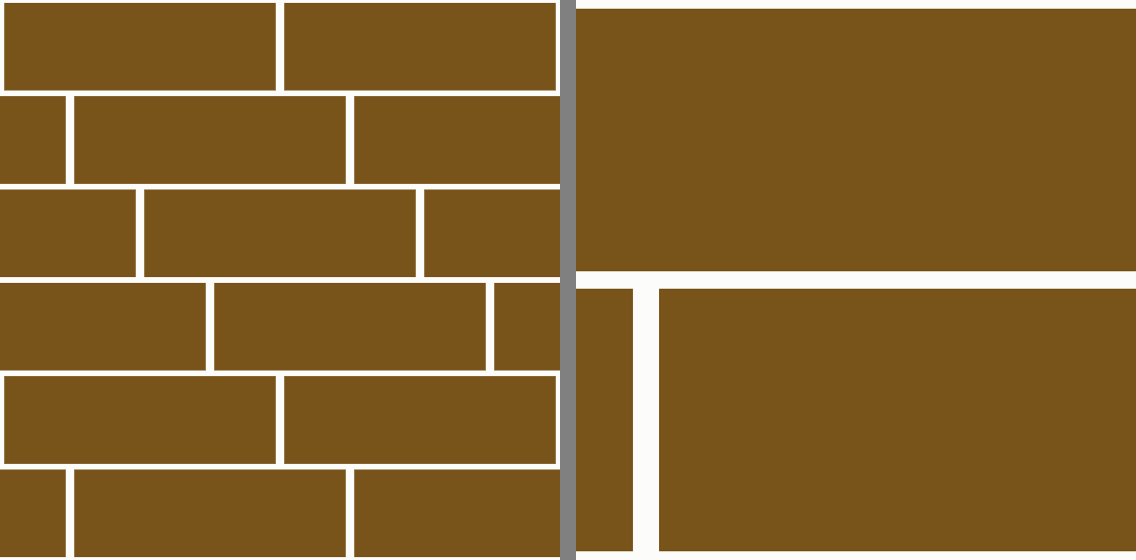
Left: the whole. Right: its middle third, enlarged.
This pattern is drawn by a WebGL 1 fragment shader. Its source:

```glsl
precision highp float;
// Flat brown brick wall with pale mortar: two bricks across, six courses down.
// Each course shifts a quarter brick to the right of the one above it, and a
// box distance gives the brick face, its hairline dark rim and the joints.

uniform vec2 u_resolution;

const vec2 BRICK_COUNT = vec2(2.0, 6.0);
const vec2 JOINT_WIDTH = vec2(1.0 / 64.0, 1.0 / 96.0);
const float COURSE_SHIFT = 0.25;
const float SHIFT_CYCLE = 4.0;
const float RIM_WIDTH = 0.0006;

const vec3 BRICK_COLOR = vec3(0.47, 0.33, 0.10);
const vec3 RIM_COLOR = vec3(0.43, 0.27, 0.03);
const vec3 MORTAR_COLOR = vec3(0.99, 0.99, 0.98);

// Offset from the centre of the enclosing brick cell, in canvas units.
vec2 brickCell(vec2 uv, vec2 count) {
  vec2 grid = vec2(uv.x, 1.0 - uv.y) * count;
  float course = floor(grid.y);
  grid.x -= mod(course, SHIFT_CYCLE) * COURSE_SHIFT;
  return (fract(grid) - 0.5) / count;
}

// Signed distance to a sharp-cornered box, negative inside.
float boxDistance(vec2 p, vec2 halfSize) {
  vec2 d = abs(p) - halfSize;
  return max(d.x, d.y);
}

// Pixel coverage of the region where the distance is negative.
float coverage(float dist, float pixel) {
  return clamp(0.5 - dist / pixel, 0.0, 1.0);
}

void main() {
  vec2 uv = gl_FragCoord.xy / u_resolution;
  float pixel = 1.0 / min(u_resolution.x, u_resolution.y);

  vec2 halfBrick = 0.5 * (1.0 / BRICK_COUNT - JOINT_WIDTH);
  float dist = boxDistance(brickCell(uv, BRICK_COUNT), halfBrick);

  // Mortar below, then the rim, then the brick face.
  vec3 color = mix(MORTAR_COLOR, RIM_COLOR, coverage(dist, pixel));
  color = mix(color, BRICK_COLOR, coverage(dist + RIM_WIDTH, pixel));

  gl_FragColor = vec4(color, 1.0);
}
```
